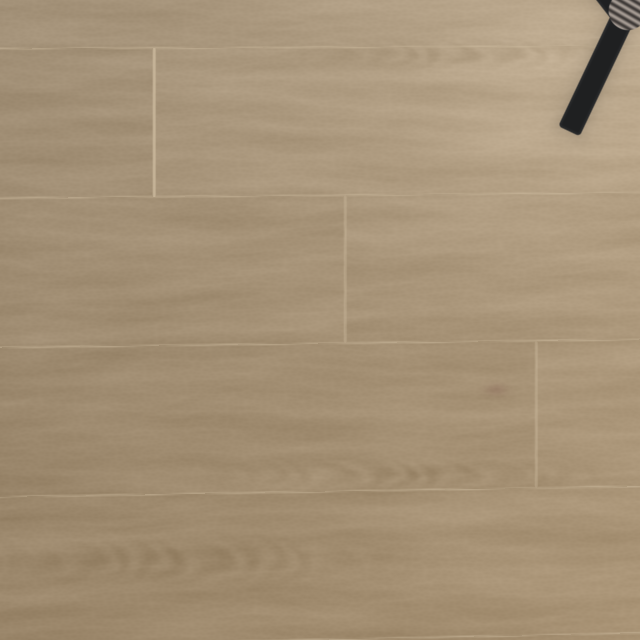
This texture is drawn by a WebGL 2 fragment shader. Its source:

```glsl
#version 300 es
precision highp float;

uniform vec2 u_resolution;
out vec4 fragColor;

vec2 hash2(vec2 p) {
  return fract(sin(vec2(dot(p, vec2(127.1, 311.7)), dot(p, vec2(269.5, 183.3)))) * 4375.85);
}

// Cellular noise: distance to the nearest scattered point
float cells(vec2 p) {
  vec2 cell = floor(p), f = fract(p);
  float nearest = 2.0;
  for (int y = -1; y <= 1; y++) {
    for (int x = -1; x <= 1; x++) {
      vec2 o = vec2(x, y);
      vec2 d = o + hash2(cell + o) - f;
      nearest = min(nearest, dot(d, d));
    }
  }
  return sqrt(nearest);
}

// Long streaks: warped sines plus stretched cells at several scales
float grain(vec2 g) {
  g.y += 0.005 * sin(g.x * 7.0 + g.y * 9.0) + 0.002 * sin(g.x * 23.0 + g.y * 31.0);
  float tone = 0.007 * sin(g.y * 62.0 + 2.0 * sin(g.x * 4.0 + g.y * 17.0));
  vec2 scale = vec2(2.2, 24.0);
  float amplitude = 0.042;
  for (int i = 0; i < 4; i++) {
    tone += amplitude * (cells(g * scale + float(i) * 5.3) - 0.45);
    scale *= vec2(2.3, 1.9);
    amplitude *= 0.62;
  }
  return tone;
}

// Curved growth rings, fading out from a centre
float figure(vec2 p, vec2 centre, vec2 size) {
  vec2 q = (p - centre) / size;
  float wobble = 1.6 * sin(p.x * 29.0) + 0.8 * sin(p.x * 67.0 + q.y * 2.0);
  float rings = sin(p.x * 125.0 + 2.6 * q.y * q.y + wobble);
  return exp(-dot(q, q)) * (0.022 * rings - 0.022);
}

// Signed distance to a flat-ended bar
float bar(vec2 p, vec2 a, vec2 b, float halfWidth) {
  vec2 axis = normalize(b - a), d = p - 0.5 * (a + b);
  vec2 local = abs(vec2(dot(d, axis), axis.x * d.y - axis.y * d.x));
  vec2 q = local - vec2(0.5 * length(b - a), halfWidth) + 0.006;
  return length(max(q, 0.0)) + min(max(q.x, q.y), 0.0) - 0.006;
}

void main() {
  vec2 p = gl_FragCoord.xy / u_resolution;
  float px = 1.0 / min(u_resolution.x, u_resolution.y);

  // Plank rows, tilted slightly and staggered by a quarter length
  float depth = 1.0 - p.y;
  depth += p.x * (0.003 + 0.018 * depth);
  float rowCoord = (depth - 0.076) / 0.2335;
  float row = floor(rowCoord);
  float along = (p.x - 0.241 - 0.2985 * row) / 1.2;
  vec2 plank = vec2(floor(along), row);
  vec2 seed = hash2(plank + 3.7);

  // Floor light: warm below, paler to the upper right
  vec3 color = vec3(0.605, 0.525, 0.415) + p.x * vec3(0.055, 0.050, 0.042)
             + p.y * vec3(0.038, 0.048, 0.060);
  vec2 glow = (p - vec2(0.93, 0.92)) / vec2(0.34, 0.28);
  color += 0.055 * exp(-dot(glow, glow));
  color += (seed.x - 0.5) * 0.018;

  // Wood grain, figured areas and one small knot
  float tone = grain(vec2(p.x, depth) + seed * 13.0);
  tone += figure(p, vec2(0.64, 0.258), vec2(0.24, 0.017));
  tone += figure(p, vec2(0.74, 0.915), vec2(0.20, 0.016));
  tone += figure(p, vec2(0.30, 0.125), vec2(0.23, 0.025));
  color += tone * vec3(1.0, 1.02, 1.06);
  vec2 knot = (p - vec2(0.775, 0.391)) / vec2(0.016, 0.009);
  color -= vec3(0.04, 0.06, 0.04) * exp(-dot(knot, knot));
  color += 0.018 * (cells(p * vec2(110.0, 190.0)) - 0.45);

  // Pale worn seams, with uneven strength
  float rowSeam = 0.2335 * (0.5 - abs(fract(rowCoord) - 0.5));
  float endSeam = 1.2 * (0.5 - abs(fract(along) - 0.5));
  float wear = 0.55 + 0.45 * sin(p.x * 13.0 + row * 2.4) * sin(p.x * 37.0 + row);
  float rowLine = (1.0 - smoothstep(0.0, 0.0022 + px, rowSeam)) * wear * 0.65;
  float endLine = (1.0 - smoothstep(0.0006, 0.0024 + px, endSeam)) * mix(0.85, 0.42, step(0.5, row));
  color -= 0.018 * exp(-rowSeam / 0.006);
  color = mix(color, vec3(0.79, 0.72, 0.61), max(rowLine, endLine));

  // Black leg with a soft shadow
  float leg = bar(p, vec2(0.889, 0.795), vec2(0.973, 0.972), 0.0185);
  leg = min(leg, bar(p, vec2(0.930, 1.020), vec2(0.965, 0.975), 0.011));
  color *= 1.0 - 0.10 * exp(-max(leg, 0.0) / 0.012);
  vec3 black = vec3(0.12, 0.125, 0.13) + 0.05 * p.x * smoothstep(-0.006, 0.0, leg);
  color = mix(color, black, 1.0 - smoothstep(-px, px, leg));

  // Coiled grey joint at the top of the leg
  vec2 coil = p - vec2(0.981, 0.983);
  float edge = length(coil) - 0.030;
  float wires = 0.5 + 0.5 * sin(dot(coil, vec2(210.0, 520.0)) + 90.0 * coil.x);
  vec3 metal = mix(vec3(0.25, 0.23, 0.22), vec3(0.64, 0.60, 0.57), wires);
  color = mix(color, metal, 1.0 - smoothstep(-px, px, edge));

  fragColor = vec4(color, 1.0);
}
```
